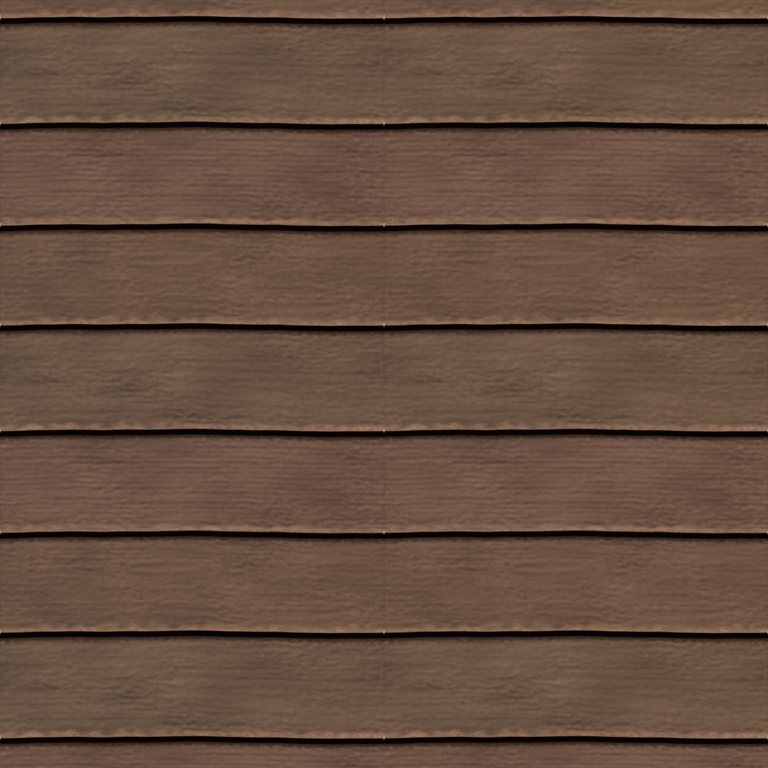
A WebGL 1 fragment shader for this texture:

```glsl
precision highp float;
// Weathered brown lap siding: horizontal boards with dark gaps and worn, light lower lips.
uniform vec2 u_resolution;

// Layout, in canvas units measured from the top left
const vec2 TILE = vec2(0.5, 0.4);      // three boards per tile
const float FIRST_GAP = 0.0267;
const float SECOND_BOARD = 0.1375;
const float THIRD_BOARD = 0.2700;
const float GAP_HALF = 0.0036;
const float SHADOW_DEPTH = 0.0085;
const float LIP_HEIGHT = 0.0105;
const float ROUGH_HEIGHT = 0.024;
const float GAP_WOBBLE = 0.0030;
const float SEAM_HALF = 0.0009;

// Surface strength
const float RELIEF = 0.085;
const float STREAKS = 0.050;
const float MOTTLE = 0.060;
const float SCORE_PITCH = 0.0066;
const float SCORE_DEPTH = 0.014;

// Colours
const vec3 GREY_BROWN = vec3(0.412, 0.325, 0.262);
const vec3 RED_BROWN = vec3(0.428, 0.322, 0.268);
const vec3 MID_BROWN = vec3(0.422, 0.324, 0.261);
const vec3 LIP_COLOR = vec3(0.575, 0.440, 0.350);
const vec3 SHADOW_COLOR = vec3(0.170, 0.110, 0.080);
const vec3 GAP_COLOR = vec3(0.025, 0.012, 0.008);
const vec3 SEAM_COLOR = vec3(0.720, 0.640, 0.570);

vec2 gradientAt(vec2 cell, float period) {
    cell.x = mod(cell.x, period);
    float h = fract(sin(dot(cell, vec2(127.1, 311.7))) * 43758.5);
    return vec2(cos(6.2832 * h), sin(6.2832 * h));
}

// Gradient noise that wraps in x after a whole number of cells
float noise(vec2 p, float period) {
    vec2 i = floor(p);
    vec2 f = p - i;
    vec2 u = f * f * f * (f * (f * 6.0 - 15.0) + 10.0);
    vec2 e = vec2(1.0, 0.0);
    float a = dot(gradientAt(i, period), f);
    float b = dot(gradientAt(i + e.xy, period), f - e.xy);
    float c = dot(gradientAt(i + e.yx, period), f - e.yx);
    float d = dot(gradientAt(i + e.xx, period), f - e.xx);
    return mix(mix(a, b, u.x), mix(c, d, u.x), u.y);
}

// Noise with a given number of cells per tile width and per canvas height
float grain(vec2 p, float across, float down) {
    return noise(vec2(p.x / TILE.x * across, p.y * down), across);
}

void main() {
    vec2 uv = gl_FragCoord.xy / u_resolution;
    float px = 1.0 / u_resolution.y;

    // Position inside the tile, with gaps that wander slightly
    float depth = 1.0 - uv.y - FIRST_GAP;
    float wander = grain(vec2(uv.x, 0.37), 3.0, 1.0)
                 + 0.35 * grain(vec2(uv.x, 5.41), 13.0, 1.0);
    float y = mod(depth + GAP_WOBBLE * wander, TILE.y);
    vec2 p = vec2(uv.x, y);

    // Which board, and the distances to its upper and lower gap
    float second = step(SECOND_BOARD, y);
    float third = step(THIRD_BOARD, y);
    float top = mix(second * SECOND_BOARD, THIRD_BOARD, third);
    float bottom = mix(mix(SECOND_BOARD, THIRD_BOARD, second), TILE.y, third);
    float fromTop = y - top - GAP_HALF;
    float toBottom = bottom - y - GAP_HALF;

    vec3 color = mix(mix(GREY_BROWN, RED_BROWN, second), MID_BROWN, third);
    float scoring = mix(mix(0.4, 1.0, second), 0.5, third);

    // Broad stains, with a warmer tint toward the right
    float stain = grain(p, 4.0, 11.0) + 0.6 * grain(p + 0.3, 9.0, 24.0);
    color *= 1.0 + 2.0 * MOTTLE * stain;
    color += vec3(0.014, 0.004, -0.002) * (uv.x - 0.5);

    // Long streaks, scored lines and embossed fibres
    float rough = 1.0 - smoothstep(0.0, ROUGH_HEIGHT, toBottom);
    float streak = grain(p, 5.0, 150.0);
    float bend = 1.5 * grain(p, 7.0, 30.0);
    float score = sin(6.2832 * y / SCORE_PITCH + bend);
    float warp = 0.004 * grain(p, 16.0, 50.0);
    vec2 q = p + vec2(0.0, warp);
    float fibre = grain(q, 36.0, 170.0) - grain(q + vec2(0.002, 0.003), 36.0, 170.0);
    float fine = grain(q + 0.7, 80.0, 260.0);
    float patches = 0.6 + 0.8 * smoothstep(-0.3, 0.4, grain(p + 0.9, 6.0, 18.0));
    float tone = STREAKS * streak + SCORE_DEPTH * scoring * score * (1.0 - rough)
               + RELIEF * patches * (0.5 * fibre + 0.4 * fine) * (1.0 + 0.7 * rough);
    color += tone * vec3(1.0, 0.84, 0.72);

    // Worn lip along the lower edge, ragged where it meets the face
    float ragged = 0.008 * grain(p, 30.0, 110.0) + 0.005 * fine;
    float lip = 1.0 - smoothstep(0.2 * LIP_HEIGHT, LIP_HEIGHT, toBottom + ragged);
    vec3 lipTone = LIP_COLOR * (1.0 + 0.22 * fine + 0.18 * streak);
    color = mix(color, lipTone, 0.88 * lip);

    // Soft shadow under each gap, then the gap itself
    float shade = 1.0 - smoothstep(0.0, SHADOW_DEPTH, fromTop + 0.002 * fine);
    color = mix(color, SHADOW_COLOR, 0.85 * shade);
    float inset = min(fromTop, toBottom);
    color = mix(GAP_COLOR, color, smoothstep(-px, px, inset));

    // Faint vertical seam between tiles, bright where it chips the lip
    float seamX = abs(fract(uv.x / TILE.x + 0.5) - 0.5) * TILE.x;
    float seam = 1.0 - smoothstep(SEAM_HALF - 0.5 * px, SEAM_HALF + 0.5 * px, seamX);
    float chip = 1.0 - smoothstep(0.001, 0.004, abs(toBottom - 0.001));
    color *= 1.0 - 0.05 * seam;
    color = mix(color, SEAM_COLOR, 0.8 * seam * chip);

    gl_FragColor = vec4(clamp(color, 0.0, 1.0), 1.0);
}
```
